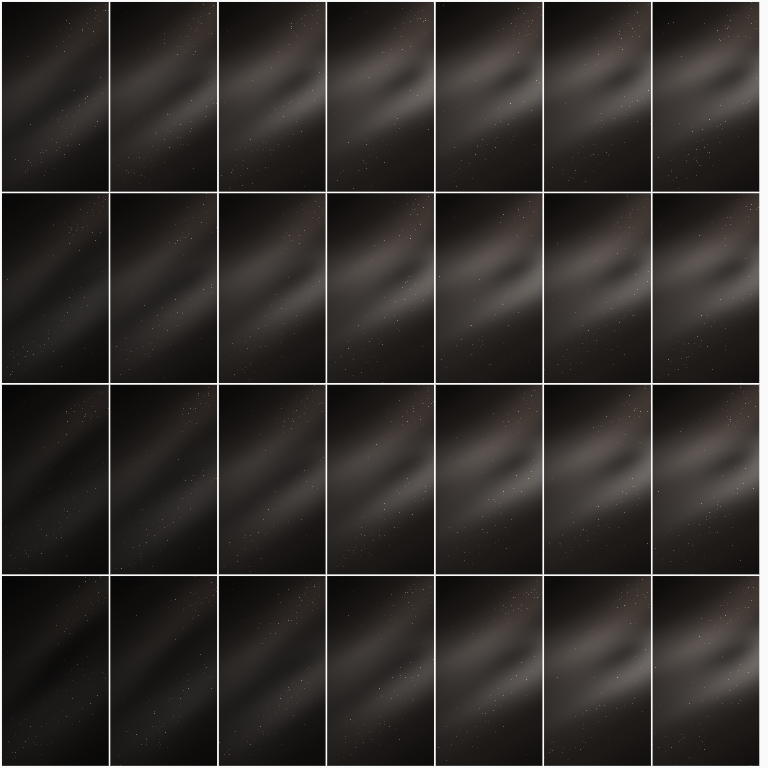
Give the GLSL for this background, as a three.js fragment shader.

```glsl
// Seven by four dark upright panels parted by thin white lines.
// Each holds slanted soft light beams that grow from lower left to upper right
// of the sheet; cellular dust glints along two diagonals of every panel.
varying vec2 vUv;

vec2 hash2(vec2 p) {
  vec3 a = fract(p.xyx * vec3(0.1031, 0.1030, 0.0973));
  a += dot(a, a.yzx + 33.33);
  return fract((a.xx + a.yz) * a.zy);
}

// Soft elongated glow: size.x along the slant, size.y across it.
float beam(vec2 p, vec2 centre, float angle, vec2 size) {
  vec2 d = p - centre;
  float c = cos(angle), s = sin(angle);
  d = vec2(c * d.x + s * d.y, c * d.y - s * d.x) / size;
  return exp(-dot(d, d));
}

// One possible grain per cell, kept only where density allows.
float dust(vec2 p, vec2 panel, float density) {
  vec2 g = p * 42.0;
  vec2 cell = floor(g);
  vec2 seed = cell + panel * vec2(71.0, 113.0) + 9.0;
  vec2 spot = 0.28 + 0.44 * hash2(seed);
  vec2 pick = hash2(seed + 37.7);
  float grain = 1.0 - smoothstep(0.06, 0.28, length(g - cell - spot));
  return grain * step(pick.x, density) * (0.2 + 0.8 * pick.y * pick.y);
}

void main() {
  // Panel index and position; the sheet ends in a narrow white right margin
  vec2 pitch = vec2(0.1412, 0.2492);
  vec2 grid = (vUv - vec2(0.0014, 0.0018)) / pitch;
  vec2 panel = clamp(floor(grid), vec2(0.0), vec2(6.0, 3.0));
  vec2 local = grid - panel;
  vec2 p = local * vec2(1.0, 1.765);

  // Light level of this panel, and the slow rise and levelling of its beams
  float lit = smoothstep(-1.0, 5.5, panel.x + 0.75 * panel.y);
  float late = smoothstep(4.0, 9.0, panel.x + panel.y);
  float steep = 0.35 * (1.0 - lit);
  vec2 q = p + vec2(0.0, 0.16 * (1.0 - lit) - 0.03 * late);
  q.y += 0.015 * sin(q.x * 5.0 + panel.x * 0.4);

  // Warm upper ray and neutral central beams
  float upper = beam(p, vec2(0.95, 1.58), 0.70, vec2(0.80, 0.20));
  float middle = beam(q, vec2(0.42, 1.08), 0.18 + steep, vec2(0.70, 0.23));
  float lower = beam(q, vec2(0.90, 0.86), 0.45 + steep, vec2(0.62, 0.16));
  float flare = beam(q, vec2(1.05, 1.15), 0.75, vec2(0.24, 0.13));
  float haze = beam(q, vec2(0.30, 0.68), 0.50 + steep, vec2(0.75, 0.36));

  vec3 color = vec3(0.056, 0.051, 0.048) + vec3(0.062, 0.051, 0.046) * lit;
  color += vec3(0.128, 0.108, 0.096) * upper * (0.55 + 0.45 * lit);
  color += vec3(0.150, 0.147, 0.146) * middle * lit;
  color += vec3(0.220, 0.215, 0.212) * lower * (0.10 + 0.90 * lit) * (1.0 - 0.12 * late);
  color += vec3(0.190, 0.182, 0.168) * flare * lit * lit;
  color += vec3(0.074, 0.073, 0.072) * haze * (0.65 + 0.35 * lit);

  // Shadow folds, dark corners and faint slanted streaks
  float fold = beam(p, vec2(0.55, 0.97), 0.80, vec2(0.85, 0.15)) * (1.0 - lit);
  float pocket = beam(q, vec2(0.74, 1.03), 0.50, vec2(0.30, 0.09)) * lit;
  float corner = beam(p, vec2(0.05, 1.74), 0.65, vec2(0.80, 0.29));
  float foot = beam(p, vec2(1.05, 0.02), 0.45, vec2(0.75, 0.30));
  color *= (1.0 - 0.60 * fold) * (1.0 - 0.32 * pocket);
  color *= (1.0 - 0.55 * corner) * (1.0 - 0.42 * foot);
  color *= 1.0 + 0.02 * sin((p.y - 0.6 * p.x) * 23.0);

  // Dust gathers near the upper ray and along the lower diagonal
  float density = 0.22 * beam(p, vec2(0.83, 1.56), 0.75, vec2(0.33, 0.12));
  density += 0.10 * beam(p, vec2(0.58, 0.58), 0.80, vec2(0.60, 0.14));
  density += 0.10 * beam(p, vec2(0.30, 0.25), 0.40, vec2(0.30, 0.13)) + 0.003;
  color += vec3(0.40, 0.36, 0.33) * dust(p, panel, density);

  // White dividers, equally wide both ways; the margin lies beyond the last
  vec2 edge = min(local, 1.0 - local) * pitch;
  float line = 1.0 - smoothstep(0.0004, 0.0018, min(edge.x, edge.y));
  gl_FragColor = vec4(mix(color, vec3(0.98), line), 1.0);
}
```
